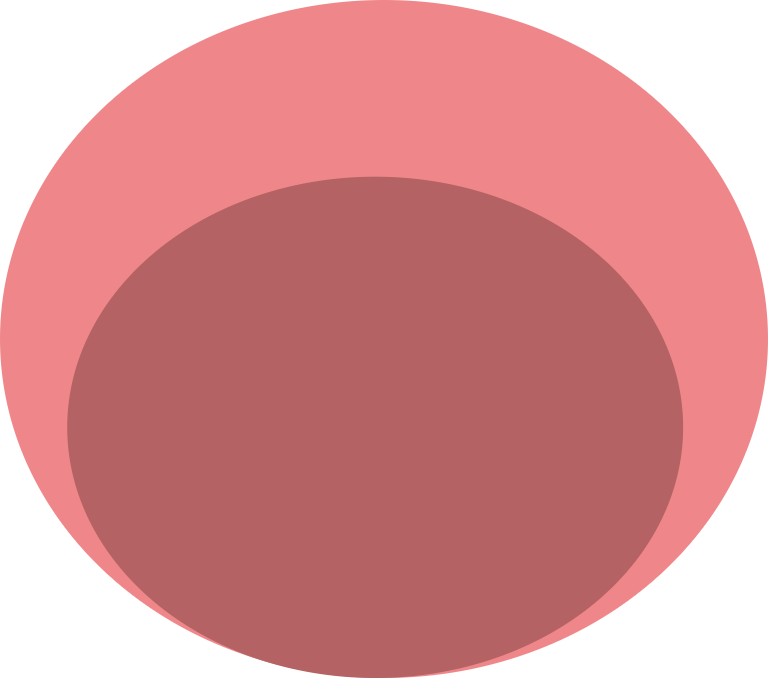
Write a Shadertoy shader that draws this background.

```glsl
// Two nested flat ellipses, dark rose inside coral, on a white ground.

// Approximate signed distance to an axis-aligned ellipse
float ellipseDistance(vec2 p, vec2 radii) {
    float k = length(p / radii);
    return k * (k - 1.0) / max(length(p / (radii * radii)), 1e-4);
}

// Antialiased coverage; centre and radii are fractions of the canvas
float ellipseMask(vec2 uv, vec2 centre, vec2 radii) {
    vec2 canvas = vec2(iResolution.x / iResolution.y, 1.0);
    float d = ellipseDistance((uv - centre) * canvas, radii * canvas);
    return clamp(0.5 - d * iResolution.y, 0.0, 1.0);
}

void mainImage(out vec4 fragColor, in vec2 fragCoord) {
    vec2 uv = fragCoord / iResolution.xy;
    vec3 coral = vec3(0.938, 0.53, 0.541);
    vec3 darkRose = vec3(0.704, 0.384, 0.388);

    // Outer ellipse fills the canvas; the inner one rests on its lower edge
    vec3 color = vec3(1.0);
    color = mix(color, coral, ellipseMask(uv, vec2(0.5), vec2(0.5)));
    color = mix(color, darkRose, ellipseMask(uv, vec2(0.4885, 0.3697), vec2(0.401, 0.3697)));

    fragColor = vec4(color, 1.0);
}
```
